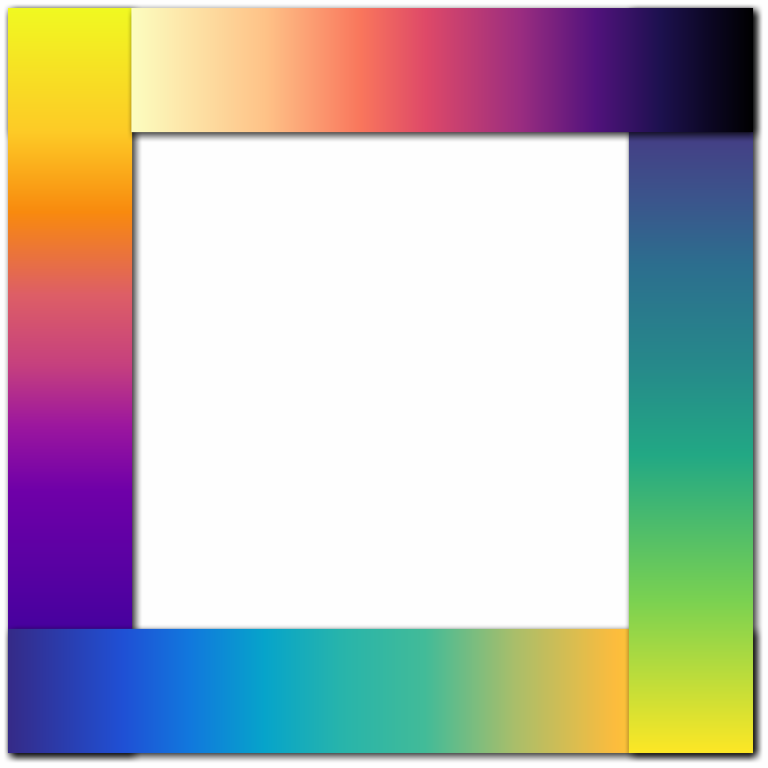
This background is drawn by a three.js fragment shader. Its source:

```glsl
// Four gradient bars overlap around a white square, each with a soft shadow.
// The bars are painted back to front; each colour ramp is a chain of blends,
// and each shadow is an offset, blurred box.

varying vec2 vUv;

const float NEAR = 0.0104;    // outer frame edge, left and top
const float FAR = 0.9805;     // outer frame edge, right and bottom
const float THICK = 0.1617;   // bar thickness
const float EDGE = 0.0008;    // half width of a smoothed edge
const float BLUR = 0.0105;    // half width of a shadow edge
const vec2 SHIFT = vec2(0.0038, 0.0038);
const float SHADOW = 0.9;
const vec3 PAPER = vec3(0.996);

// Coverage of an axis-aligned box with edges softened by s
float box(vec2 p, vec2 lo, vec2 hi, float s) {
  vec2 a = smoothstep(-s, s, p - lo) * smoothstep(-s, s, hi - p);
  return a.x * a.y;
}

// Move a ramp on to its next colour, reached at position pos
void ramp(inout vec3 c, inout float last, float t, float pos, vec3 next) {
  c = mix(c, next, clamp((t - last) / (pos - last), 0.0, 1.0));
  last = pos;
}

vec3 plasma(float t) {
  vec3 c = vec3(0.941, 0.976, 0.130);
  float last = 0.0;
  ramp(c, last, t, 0.167, vec3(0.992, 0.792, 0.149));
  ramp(c, last, t, 0.274, vec3(0.973, 0.540, 0.055));
  ramp(c, last, t, 0.385, vec3(0.867, 0.369, 0.400));
  ramp(c, last, t, 0.480, vec3(0.773, 0.250, 0.495));
  ramp(c, last, t, 0.560, vec3(0.612, 0.090, 0.620));
  ramp(c, last, t, 0.647, vec3(0.435, 0.000, 0.659));
  ramp(c, last, t, 0.830, vec3(0.280, 0.005, 0.620));
  ramp(c, last, t, 1.000, vec3(0.051, 0.031, 0.529));
  return c;
}

vec3 viridis(float t) {
  vec3 c = vec3(0.267, 0.005, 0.329);
  float last = 0.0;
  ramp(c, last, t, 0.167, vec3(0.270, 0.240, 0.520));
  ramp(c, last, t, 0.258, vec3(0.231, 0.333, 0.548));
  ramp(c, last, t, 0.345, vec3(0.173, 0.431, 0.557));
  ramp(c, last, t, 0.480, vec3(0.149, 0.537, 0.541));
  ramp(c, last, t, 0.600, vec3(0.133, 0.659, 0.518));
  ramp(c, last, t, 0.795, vec3(0.478, 0.820, 0.318));
  ramp(c, last, t, 1.000, vec3(0.992, 0.906, 0.145));
  return c;
}

vec3 parula(float t) {
  vec3 c = vec3(0.208, 0.165, 0.529);
  float last = 0.0;
  ramp(c, last, t, 0.155, vec3(0.122, 0.314, 0.835));
  ramp(c, last, t, 0.244, vec3(0.067, 0.470, 0.867));
  ramp(c, last, t, 0.345, vec3(0.024, 0.643, 0.792));
  ramp(c, last, t, 0.446, vec3(0.153, 0.706, 0.671));
  ramp(c, last, t, 0.560, vec3(0.259, 0.733, 0.596));
  ramp(c, last, t, 0.680, vec3(0.663, 0.745, 0.416));
  ramp(c, last, t, 0.815, vec3(0.988, 0.737, 0.240));
  ramp(c, last, t, 1.000, vec3(0.976, 0.984, 0.055));
  return c;
}

vec3 magma(float t) {
  vec3 c = vec3(0.988, 0.992, 0.749);
  float last = 0.0;
  ramp(c, last, t, 0.215, vec3(0.996, 0.761, 0.530));
  ramp(c, last, t, 0.368, vec3(0.976, 0.463, 0.361));
  ramp(c, last, t, 0.473, vec3(0.871, 0.286, 0.408));
  ramp(c, last, t, 0.625, vec3(0.604, 0.176, 0.502));
  ramp(c, last, t, 0.746, vec3(0.318, 0.071, 0.486));
  ramp(c, last, t, 0.850, vec3(0.114, 0.067, 0.310));
  ramp(c, last, t, 0.930, vec3(0.047, 0.028, 0.140));
  ramp(c, last, t, 1.000, vec3(0.0));
  return c;
}

vec3 addShadow(vec3 base, vec2 p, vec2 lo, vec2 hi) {
  return base * (1.0 - SHADOW * box(p - SHIFT, lo, hi, BLUR));
}

vec3 addBar(vec3 base, vec2 p, vec2 lo, vec2 hi, vec3 fill) {
  return mix(addShadow(base, p, lo, hi), fill, box(p, lo, hi, EDGE));
}

void main() {
  vec2 p = vec2(vUv.x, 1.0 - vUv.y);  // measured down from the top
  float t0 = NEAR + THICK;
  float t1 = FAR - THICK;
  float across = (p.x - NEAR) / (FAR - NEAR);
  float down = (p.y - NEAR) / (FAR - NEAR);

  // Hidden end of the top bar deepens the corner shadow
  vec3 color = addShadow(PAPER, p, vec2(NEAR), vec2(t0));

  // Left, bottom, right, then the top bar over both uprights
  color = addBar(color, p, vec2(NEAR), vec2(t0, FAR), plasma(down));
  color = addBar(color, p, vec2(NEAR, t1), vec2(FAR), parula(across));
  color = addBar(color, p, vec2(t1, NEAR), vec2(FAR), viridis(down));
  color = addBar(color, p, vec2(t0 - 0.001, NEAR), vec2(FAR, t0),
                 magma((p.x - t0) / (FAR - t0)));

  gl_FragColor = vec4(color, 1.0);
}
```
